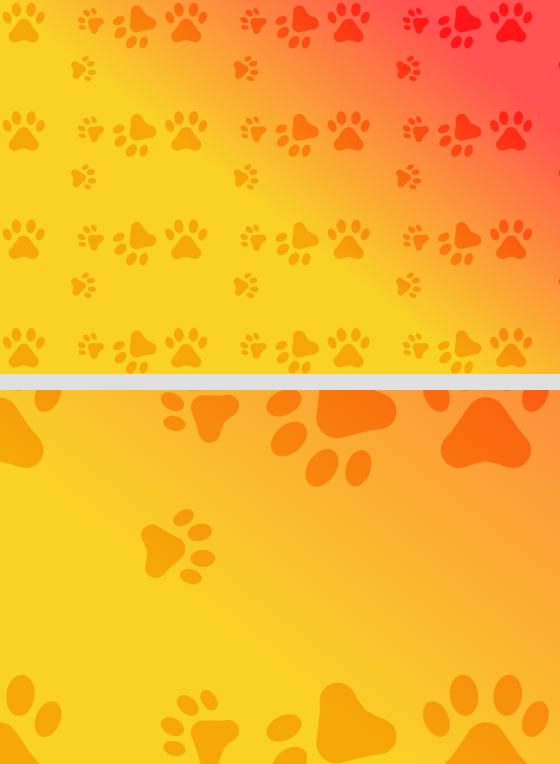
Top: the whole. Bottom: its middle third, enlarged.
Write a WebGL 1 fragment shader that draws this pattern.

```glsl
precision highp float;

uniform vec2 u_resolution;

const float REPEATS_ACROSS = 3.447;
const vec2 CELL = vec2(1.0, 0.667);

const vec3 YELLOW = vec3(0.98, 0.82, 0.15);
const vec3 CORAL = vec3(1.0, 0.32, 0.32);
const vec3 AMBER_PAW = vec3(0.965, 0.66, 0.035);
const vec3 RED_PAW = vec3(1.0, 0.09, 0.095);

float smoothMin(float a, float b, float k) {
  float h = max(k - abs(a - b), 0.0) / k;
  return min(a, b) - 0.25 * h * h * k;
}

// Capsule whose radius changes from one end to the other
float taperedCapsule(vec2 p, vec2 a, vec2 b, float radiusA, float radiusB) {
  vec2 axis = b - a;
  float t = clamp(dot(p - a, axis) / dot(axis, axis), 0.0, 1.0);
  return length(p - a - axis * t) - mix(radiusA, radiusB, t);
}

// Upright ellipse leaning clockwise by an angle
float leaningEllipse(vec2 p, vec2 center, vec2 radii, float lean) {
  float c = cos(lean);
  float s = sin(lean);
  vec2 q = p - center;
  q = vec2(c * q.x - s * q.y, s * q.x + c * q.y);
  float k = length(q / radii);
  return k * (k - 1.0) / max(length(q / (radii * radii)), 0.001);
}

// Paw of half width one, toes towards +y
float pawDistance(vec2 p) {
  p.x = abs(p.x);
  vec2 heel = vec2(0.42, -0.64);
  float side = taperedCapsule(p, vec2(0.0, -0.14), heel, 0.32, 0.26);
  float base = taperedCapsule(p, vec2(0.0, -0.56), heel, 0.25, 0.26);
  float pad = smoothMin(side, base, 0.08);
  float innerToe = leaningEllipse(p, vec2(0.34, 0.60), vec2(0.22, 0.32), 0.12);
  float outerToe = leaningEllipse(p, vec2(0.77, 0.23), vec2(0.19, 0.29), 0.4);
  return min(pad, min(innerToe, outerToe));
}

// Paw in cell space (y down), turned clockwise from upright
float placedPaw(vec2 p, vec2 center, float size, float turn) {
  vec2 right = vec2(cos(turn), sin(turn));
  vec2 up = vec2(right.y, -right.x);
  vec2 q = (p - center) / size;
  return pawDistance(vec2(dot(q, right), dot(q, up))) * size;
}

// Two large and two small paws in each cell
float cellDistance(vec2 p) {
  float d = placedPaw(p, vec2(0.146, 0.139), 0.132, 0.0);
  d = min(d, placedPaw(p, vec2(0.828, 0.171), 0.132, -2.42));
  d = min(d, placedPaw(p, vec2(0.557, 0.130), 0.079, -0.95));
  return min(d, placedPaw(p, vec2(0.515, 0.425), 0.079, 1.45));
}

void main() {
  vec2 uv = gl_FragCoord.xy / u_resolution;

  // Cells are counted from the top left corner
  float pixel = REPEATS_ACROSS / u_resolution.x;
  vec2 fromTop = vec2(gl_FragCoord.x, u_resolution.y - gl_FragCoord.y);
  float d = cellDistance(mod(fromTop * pixel, CELL));
  float coverage = smoothstep(0.75, -0.75, d / pixel);

  // Paws and ground share one diagonal gradient
  float diagonal = dot(uv, vec2(0.54, 0.46));
  float warmth = clamp((diagonal - 0.46) / 0.39, 0.0, 1.0);
  vec3 ground = mix(YELLOW, CORAL, warmth);
  vec3 paw = mix(AMBER_PAW, RED_PAW, warmth);

  gl_FragColor = vec4(mix(ground, paw, coverage), 1.0);
}
```
